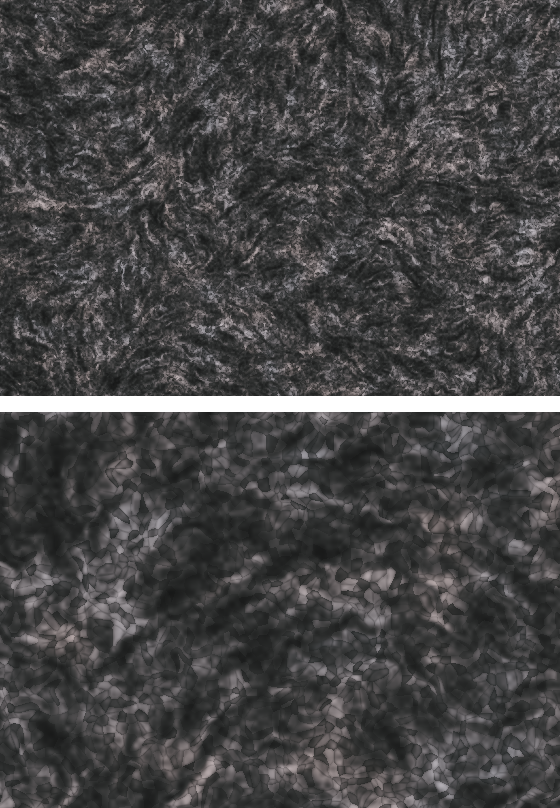
Top: the whole. Bottom: its middle third, enlarged.
A WebGL 1 fragment shader for this texture:

```glsl
precision highp float;
uniform vec2 u_resolution;

// Tone curve: floor plus an exponential of the mineral mix
const float TONE_FLOOR = 0.07;
const float TONE_MEDIAN = 0.168;
const float TONE_SPREAD = 0.55;
const float MIX_KNEE = 1.1;
const vec3 DARK_TINT = vec3(0.975, 1.01, 1.0);
const vec3 LIGHT_TINT = vec3(1.025, 0.98, 1.0);
const vec3 WARM_SHIFT = vec3(0.035, -0.005, -0.03);

// Feature frequencies per canvas height
const float FOLD_BROAD = 2.6;
const float FOLD_SMALL = 9.5;
const float PATCH_FREQ = 8.0;
const float BAND_FREQ = 44.0;
const float FIBRE_FREQ = 125.0;
const float GRAIN_FREQ = 135.0;
const float SPECK_FREQ = 210.0;

// Foliation direction, in radians, tracing step and raggedness
const float BASE_ANGLE = 0.6;
const float BROAD_SWING = 1.6;
const float SMALL_SWING = 1.2;
const float TRACE_STEP = 0.003;
const int TRACE_COUNT = 6;
const float RAGGED_SIZE = 0.006;
const float RAGGED_FREQ = 60.0;

// Share of each layer in the mineral mix
const float PATCH_WEIGHT = 0.62;
const float BAND_WEIGHT = 1.25;
const float FIBRE_WEIGHT = 2.3;
const float GRAIN_WEIGHT = 0.85;
const float SPECK_WEIGHT = 0.75;
const float SEAM_DEPTH = 0.6;

float hash(vec2 p) {
  return fract(sin(dot(p, vec2(127.1, 311.7))) * 43758.5);
}

// Value noise from -1 to 1
float noise(vec2 p) {
  vec2 cell = floor(p);
  vec2 f = fract(p);
  f = f * f * (3.0 - 2.0 * f);
  float low = mix(hash(cell), hash(cell + vec2(1.0, 0.0)), f.x);
  float high = mix(hash(cell + vec2(0.0, 1.0)), hash(cell + 1.0), f.x);
  return 2.0 * mix(low, high, f.y) - 1.0;
}

vec2 foliation(vec2 p) {
  float angle = BASE_ANGLE + BROAD_SWING * noise(p * FOLD_BROAD + 3.7)
              + SMALL_SWING * noise(p * FOLD_SMALL + 17.3);
  return vec2(cos(angle), sin(angle));
}

// Noise smeared along the folds: x = broad bands, y = fine fibres
vec2 traceLayers(vec2 start) {
  vec2 sum = vec2(0.0);
  for (int side = 0; side < 2; side++) {
    float stride = side == 0 ? TRACE_STEP : -TRACE_STEP;
    vec2 p = start;
    for (int i = 0; i < TRACE_COUNT; i++) {
      sum += vec2(noise(p * BAND_FREQ + 41.0), noise(p * FIBRE_FREQ + 71.0));
      p += stride * foliation(p);
    }
  }
  return sum / float(2 * TRACE_COUNT);
}

// Crystal cells: x = random shade, y = distance from the seam
vec2 crystal(vec2 p) {
  vec2 home = floor(p);
  float nearest = 9.0;
  float second = 9.0;
  float shade = 0.0;
  for (int j = -1; j <= 1; j++) {
    for (int i = -1; i <= 1; i++) {
      vec2 cell = home + vec2(float(i), float(j));
      vec2 site = cell + vec2(hash(cell + 5.3), hash(cell + 29.1));
      float d = length(site - p);
      if (d < nearest) {
        second = nearest;
        nearest = d;
        shade = 2.0 * hash(cell + 53.9) - 1.0;
      } else {
        second = min(second, d);
      }
    }
  }
  return vec2(shade, second - nearest);
}

void main() {
  vec2 p = gl_FragCoord.xy / u_resolution.y;
  vec2 ragged = p + RAGGED_SIZE * vec2(noise(p * RAGGED_FREQ + 7.0),
                                       noise(p * RAGGED_FREQ + 37.0));

  // Pale clusters, drawn out by the folds
  vec2 bent = ragged + 0.03 * foliation(p);
  float patches = 0.6 * noise(bent * PATCH_FREQ)
                + 0.75 * noise(bent * PATCH_FREQ * 2.3 + 11.0)
                + 0.3 * noise(p * 2.4 + 23.0);
  vec2 layers = traceLayers(ragged);
  float mineral = PATCH_WEIGHT * patches + BAND_WEIGHT * layers.x
                + FIBRE_WEIGHT * layers.y;

  // Crystals show most where the stone is pale, specks everywhere
  vec2 grain = crystal(ragged * GRAIN_FREQ);
  float pale = smoothstep(-0.8, 0.9, mineral);
  float seam = 1.0 - smoothstep(0.0, 0.4, grain.y);
  mineral += mix(0.65, 1.2, pale) * GRAIN_WEIGHT * grain.x;
  mineral += SEAM_DEPTH * pale * (0.4 - seam);
  mineral += SPECK_WEIGHT * noise(p * SPECK_FREQ + 97.0);

  // Tone and tint, with softened highlights
  float excess = max(mineral - MIX_KNEE, 0.0);
  mineral = min(mineral, MIX_KNEE) + excess / (1.0 + 0.35 * excess);
  float tone = TONE_FLOOR + TONE_MEDIAN * exp(TONE_SPREAD * mineral);
  vec3 tint = mix(DARK_TINT, LIGHT_TINT, smoothstep(0.15, 0.36, tone));
  tint += WARM_SHIFT * pale * noise(p * 19.0 + 83.0);
  gl_FragColor = vec4(tone * tint, 1.0);
}
```
